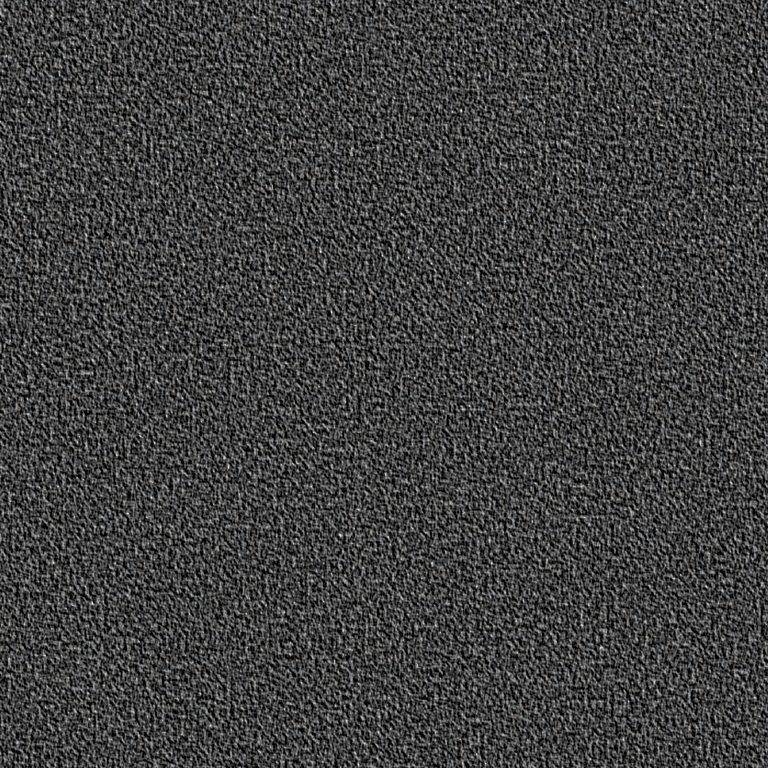
This texture is drawn by a Shadertoy shader. Its source:

```glsl
vec2 randomGradient(vec2 cell) {
    vec3 q = fract(cell.xyx * vec3(0.1031, 0.1030, 0.0973));
    q += dot(q, q.yzx + 33.33);
    float angle = 6.2832 * fract((q.x + q.y) * q.z);
    return vec2(cos(angle), sin(angle));
}

float gradientNoise(vec2 p) {
    vec2 cell = floor(p), f = fract(p);
    vec2 w = f * f * f * (f * (f * 6.0 - 15.0) + 10.0);
    vec2 e = vec2(1.0, 0.0);
    float bottom = mix(dot(randomGradient(cell), f),
                       dot(randomGradient(cell + e.xy), f - e.xy), w.x);
    float top = mix(dot(randomGradient(cell + e.yx), f - e.yx),
                    dot(randomGradient(cell + e.xx), f - e.xx), w.x);
    return mix(bottom, top, w.y);
}

// Rough surface: round grains with finer grit on top
float surfaceHeight(vec2 p) {
    float grains = gradientNoise(p * vec2(200.0, 170.0) + 7.3);
    float grit = gradientNoise(p * vec2(350.0, 300.0) + 51.7);
    return grains + 0.55 * grit;
}

void mainImage(out vec4 fragColor, in vec2 fragCoord) {
    vec2 p = fragCoord / iResolution.y;

    // Light falls from the upper right; raised grains are also paler
    vec2 towardLight = vec2(0.0008, 0.0006);
    float litHeight = surfaceHeight(p - towardLight);
    float shadedHeight = surfaceHeight(p + towardLight);
    float relief = 0.95 * litHeight - 0.5 * shadedHeight;

    // Clumped pits and a broad unevenness
    float clumps = gradientNoise(p * vec2(110.0, 100.0) + 19.1);
    float patches = gradientNoise(p * 9.0 + 3.4);
    float shade = relief + 0.32 * clumps + 0.03 * patches;
    float tone = max(0.25 + 0.66 * shade, 0.015);

    // Sparse glints on the lit sides, some warm and some cool
    float glint = smoothstep(0.3, 0.5, gradientNoise(p * vec2(260.0, 200.0) + 131.2))
                * smoothstep(0.05, 0.4, shade);
    float tint = gradientNoise(p * 70.0 + 211.6);
    vec3 color = tone * (1.0 + 0.05 * tint * vec3(1.0, 0.2, -1.2));
    color += glint * (vec3(0.22, 0.22, 0.20) + 0.1 * tint * vec3(1.0, 0.2, -1.0));

    fragColor = vec4(clamp(color, 0.0, 1.0), 1.0);
}
```
